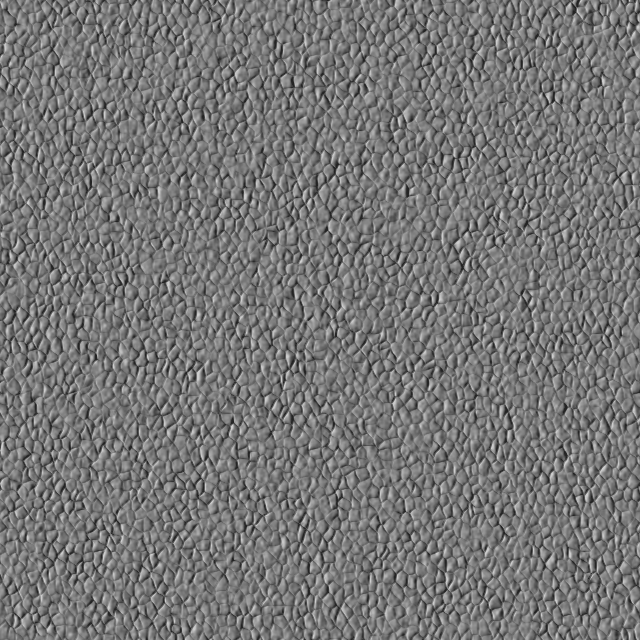
Give the GLSL for this texture map, as a Shadertoy shader.

```glsl
const vec2 CELLS = vec2(62.0, 59.0);      // grid columns and rows on the canvas
const float ROW_HEIGHT = 0.7;             // flat rows pack the grains as diamonds
const vec2 LIGHT_TRAVEL = vec2(0.95, -0.3); // light falls from the left
const float BASE_GREY = 0.505;

float hash(vec2 p) {
    return fract(sin(dot(p, vec2(127.1, 311.7))) * 43758.5);
}

vec2 hash2(vec2 p) {
    return vec2(hash(p), hash(p + 57.3));
}

float valueNoise(vec2 p) {
    vec2 cell = floor(p), f = fract(p);
    f = f * f * (3.0 - 2.0 * f);
    float low = mix(hash(cell), hash(cell + vec2(1, 0)), f.x);
    float high = mix(hash(cell + vec2(0, 1)), hash(cell + vec2(1, 1)), f.x);
    return mix(low, high, f.y);
}

vec2 warp(vec2 uv, float frequency, float amount) {
    vec2 p = uv * frequency;
    return uv + amount * (vec2(valueNoise(p), valueNoise(p + 31.7)) - 0.5);
}

// Gap between the two nearest points of a staggered, jittered grid: 0 on a crease
float creaseGap(vec2 p, float jitter) {
    float nearest = 9.0, second = 9.0;
    for (int y = -2; y <= 2; y++) {
        float row = floor(p.y) + float(y);
        float stagger = 0.5 * mod(row, 2.0);
        for (int x = -1; x <= 1; x++) {
            vec2 id = vec2(floor(p.x - stagger) + float(x), row);
            vec2 point = id + vec2(stagger, 0.0) + 0.5 + jitter * (hash2(id) - 0.5);
            float d = length((point - p) * vec2(1.0, ROW_HEIGHT));
            second = min(second, max(nearest, d));
            nearest = min(nearest, d);
        }
    }
    return second - nearest;
}

// Slow bends turn the grains, quick ones make the creases uneven
float leatherGap(vec2 uv) {
    vec2 bent = warp(warp(uv, 4.0, 0.02), 20.0, 0.006);
    return creaseGap(warp(bent, 80.0, 0.006) * CELLS, 0.72);
}

// Some stretches of crease fade out
float creaseStrength(vec2 uv) {
    return mix(0.3, 1.5, valueNoise(uv * vec2(70.0, 50.0)));
}

// Rounded grains with creases of varying depth and small bumps on top
float leatherHeight(vec2 uv) {
    float valley = exp(-3.0 * leatherGap(uv));
    return 0.8 * valueNoise(uv * vec2(150.0, 120.0)) - creaseStrength(uv) * valley;
}

void mainImage(out vec4 fragColor, in vec2 fragCoord) {
    vec2 uv = fragCoord / iResolution.y;

    // Relief shading from a height difference along the light
    vec2 reach = LIGHT_TRAVEL * max(0.0017, 0.6 / iResolution.y);
    float slope = leatherHeight(uv + reach) - leatherHeight(uv - reach);

    // Shadow in the creases and fine grain
    float crease = creaseStrength(uv) * exp(-7.0 * leatherGap(uv));
    float grain = valueNoise(uv * 230.0) - 0.5;

    float grey = BASE_GREY + 0.35 * slope - 0.15 * crease + 0.12 * grain;
    fragColor = vec4(vec3(clamp(grey, 0.14, 0.8)), 1.0);
}
```
